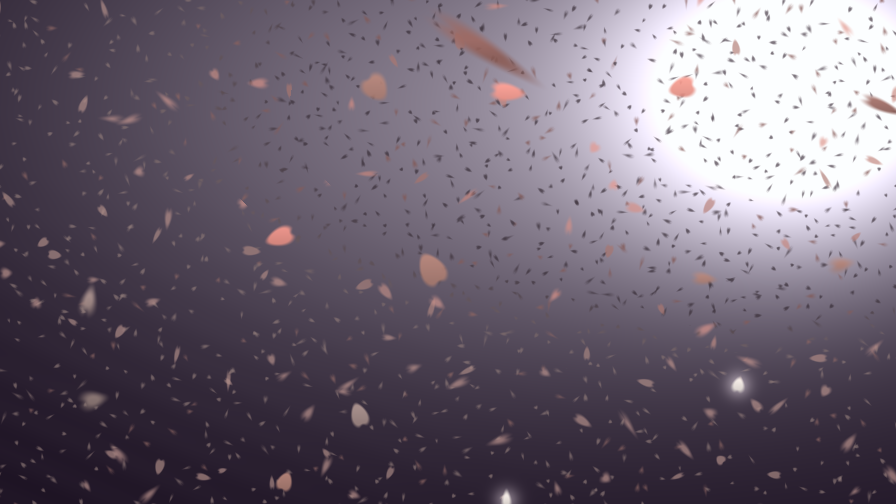
This background is drawn by a WebGL 1 fragment shader. Its source:

```glsl
precision highp float;
// Drifting petals and fine flakes in front of a soft white light in a dusky haze.

uniform vec2 u_resolution;

// Haze and light, in units of canvas height
const vec3 DUSK = vec3(0.098, 0.058, 0.122);
const vec3 HAZE = vec3(0.468, 0.472, 0.470);
const vec3 LIGHT = vec3(0.90, 0.92, 0.94);
const vec2 HAZE_POS = vec2(1.20, 0.79);
const vec2 HAZE_SIZE = vec2(1.10, 0.56);
const vec2 LIGHT_POS = vec2(1.59, 0.82);
const vec2 LIGHT_SIZE = vec2(0.36, 0.30);

// Petal and flake colours
const vec3 SHADOW = vec3(0.22, 0.18, 0.22);
const vec3 PALE = vec3(0.70, 0.60, 0.58);
const vec3 ROSE = vec3(0.74, 0.54, 0.49);
const vec3 RUST = vec3(0.62, 0.41, 0.38);
const vec3 SALMON = vec3(0.98, 0.61, 0.56);
const vec3 WHITE = vec3(1.0, 0.97, 0.94);

// Scatter
const int FINE_LAYERS = 3;
const int WARM_LAYERS = 2;
const float FINE_CELL = 0.045;
const float FINE_SIZE = 0.0048;
const float WARM_CELL = 0.11;
const float WARM_SIZE = 0.013;

float hash(vec2 p) {
  return fract(sin(dot(p, vec2(127.1, 311.7))) * 43758.5453);
}

mat2 rotation(float a) {
  float c = cos(a), s = sin(a);
  return mat2(c, -s, s, c);
}

// Coverage of an egg-shaped petal, narrow towards its +x end
float petalMask(vec2 q, float angle, vec2 halfSize, float blur) {
  q = rotation(angle) * q / halfSize;
  q.y /= 1.0 - 0.3 * clamp(q.x, -1.0, 1.0);
  float cleft = 0.25 * exp(-12.0 * q.y * q.y) * smoothstep(0.3, 1.0, -q.x);
  float d = (length(q) + cleft - 1.0) * min(halfSize.x, halfSize.y);
  float soft = max(blur, 1.0 / u_resolution.y);
  return 1.0 - smoothstep(-soft, soft, d);
}

void addPetal(inout vec3 col, vec2 q, float angle, vec2 halfSize, float blur, vec3 tint) {
  float shade = 0.94 + 0.06 * clamp(q.y / halfSize.y, -1.0, 1.0);
  col = mix(col, tint * shade, 0.9 * petalMask(q, angle, halfSize, blur));
}

// One flake per grid cell: returns coverage, and a random value for its tint
float flakes(vec2 p, float cell, float size, float blur, float density, float seed, out float pick) {
  vec2 g = rotation(0.4 + seed * 0.7) * p / cell + seed * 17.0;
  vec2 id = floor(g) + seed * 31.0;
  vec2 jitter = vec2(hash(id), hash(id + 5.3));
  vec2 q = (fract(g) - mix(vec2(0.26), vec2(0.74), jitter)) * cell;
  vec2 halfSize = size * vec2(mix(0.6, 1.4, hash(id + 9.1)), mix(0.28, 0.7, hash(id + 13.7)));
  pick = hash(id + 21.9);
  float present = step(hash(id + 27.4), density);
  return present * petalMask(q, 6.2832 * hash(id + 33.2), halfSize, blur * pick);
}

float glow(vec2 p, vec2 center, vec2 size) {
  vec2 q = (p - center) / size;
  return exp(-dot(q, q));
}

void main() {
  vec2 p = gl_FragCoord.xy / u_resolution.y;

  // Background haze, light and faint slanted bands in the dark corner
  vec3 col = DUSK + HAZE * glow(p, HAZE_POS, HAZE_SIZE)
           + LIGHT * glow(p, LIGHT_POS, LIGHT_SIZE);
  float corner = glow(p, vec2(0.0), vec2(0.8, 0.45));
  col += 0.006 * corner * sin(75.0 * (p.y + 0.42 * p.x));
  col = min(col, vec3(0.99, 0.995, 1.0));
  float light = col.g;

  // Fine flakes: silhouettes against the light, pale in the dusk
  float pick;
  float backlit = smoothstep(0.24, 0.42, light);
  for (int i = 0; i < FINE_LAYERS; i++) {
    float m = flakes(p, FINE_CELL, FINE_SIZE, 0.004, mix(0.42, 0.68, backlit), float(i), pick);
    vec3 tint = mix(PALE * 0.85, SHADOW + 0.15 * light * light, backlit);
    tint = mix(tint, RUST, 0.7 * step(0.86, pick));
    col = mix(col, tint, m * mix(0.6, 0.8, backlit));
  }

  // Larger warm flakes
  for (int i = 0; i < WARM_LAYERS; i++) {
    float m = flakes(p, WARM_CELL, WARM_SIZE, 0.006, mix(0.42, 0.24, backlit), float(i) + 7.0, pick);
    vec3 tint = mix(PALE, mix(RUST, SALMON, pick), 0.25 + 0.6 * backlit);
    col = mix(col, tint, 0.65 * m);
  }

  // Foreground petals
  addPetal(col, p - vec2(0.960, 0.903), -0.57, vec2(0.098, 0.017), 0.010, RUST);
  addPetal(col, p - vec2(1.750, 0.790), -0.40, vec2(0.038, 0.010), 0.004, RUST);
  addPetal(col, p - vec2(1.354, 0.826), 3.40, vec2(0.026, 0.019), 0.004, SALMON);
  addPetal(col, p - vec2(1.007, 0.817), -0.12, vec2(0.032, 0.016), 0.005, SALMON * 1.05);
  addPetal(col, p - vec2(0.745, 0.826), -0.90, vec2(0.027, 0.023), 0.006, ROSE);
  addPetal(col, p - vec2(0.556, 0.530), 3.50, vec2(0.028, 0.017), 0.004, SALMON);
  addPetal(col, p - vec2(0.857, 0.465), 2.10, vec2(0.034, 0.024), 0.004, ROSE);
  addPetal(col, p - vec2(0.713, 0.176), 1.90, vec2(0.024, 0.016), 0.003, PALE);
  addPetal(col, p - vec2(0.565, 0.044), 1.20, vec2(0.019, 0.014), 0.003, ROSE);
  addPetal(col, p - vec2(0.185, 0.206), 0.20, vec2(0.022, 0.014), 0.009, PALE * 0.85);
  addPetal(col, p - vec2(0.176, 0.403), 1.35, vec2(0.024, 0.012), 0.008, PALE);
  addPetal(col, p - vec2(1.397, 0.447), -0.10, vec2(0.020, 0.010), 0.006, ROSE);
  addPetal(col, p - vec2(1.669, 0.475), 0.20, vec2(0.019, 0.011), 0.009, ROSE);

  // Two petals that catch the light
  col += 0.35 * WHITE * (glow(p, vec2(1.465, 0.236), vec2(0.025)) + glow(p, vec2(1.005, 0.008), vec2(0.025)));
  addPetal(col, p - vec2(1.465, 0.236), 1.40, vec2(0.014, 0.011), 0.004, WHITE);
  addPetal(col, p - vec2(1.005, 0.008), 1.57, vec2(0.017, 0.008), 0.004, WHITE);

  gl_FragColor = vec4(clamp(col, 0.0, 1.0), 1.0);
}
```
